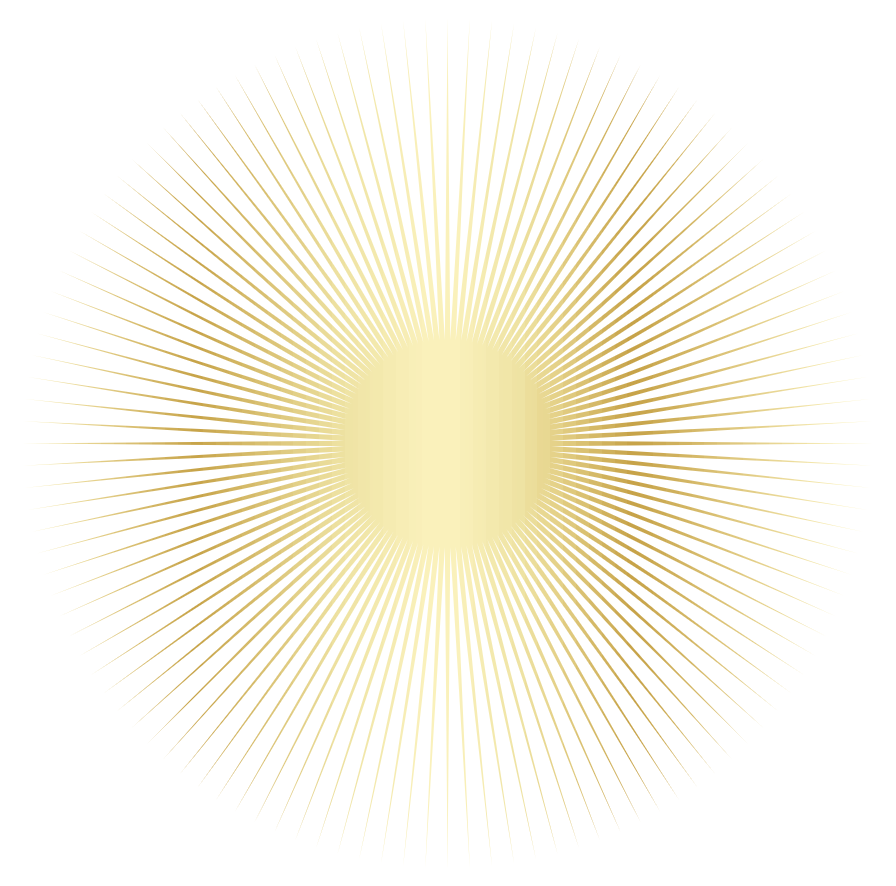
Reproduce this background procedurally as a Shadertoy shader.

```glsl
// Golden sunburst on white: a filled disc with tapering rays around it.
// Rays repeat by folding the polar angle; one horizontal metallic gradient,
// cut into narrow bands, colours both the disc and the rays.

const float PI = 3.14159265;
const vec2  CENTER      = vec2(0.4995, 0.4995); // share of the canvas
const float RAY_COUNT   = 120.0;
const float DISC_RADIUS = 0.117;                // in canvas heights
const float TIP_RADIUS  = 0.480;
const float BAND_WIDTH  = 0.0145;

const vec3 WHITE      = vec3(1.0);
const vec3 PALE_GOLD  = vec3(0.980, 0.945, 0.735);
const vec3 SOFT_GOLD  = vec3(0.935, 0.890, 0.640);
const vec3 WARM_GOLD  = vec3(0.905, 0.835, 0.555);
const vec3 DEEP_GOLD  = vec3(0.780, 0.640, 0.285);

// Position of x between two gradient stops, from 0 to 1
float ramp(float a, float b, float x) {
    return clamp((x - a) / (b - a), 0.0, 1.0);
}

// Metallic gradient from left to right, x measured from the centre
vec3 goldGradient(float x) {
    vec3 gold = mix(PALE_GOLD, DEEP_GOLD, ramp(-0.480, -0.285, x));
    gold = mix(gold, SOFT_GOLD, ramp(-0.285, -0.117, x));
    gold = mix(gold, PALE_GOLD, ramp(-0.117, -0.025, x));
    gold = mix(gold, SOFT_GOLD, ramp(0.010, 0.080, x));
    gold = mix(gold, WARM_GOLD, ramp(0.080, 0.117, x));
    gold = mix(gold, DEEP_GOLD, ramp(0.117, 0.206, x));
    return mix(gold, PALE_GOLD, ramp(0.215, 0.450, x));
}

// Share of a pixel at distance d from the axis of a strip that it covers
float stripCoverage(float d, float halfWidth, float pixel) {
    float low  = max(d - 0.5 * pixel, -halfWidth);
    float high = min(d + 0.5 * pixel, halfWidth);
    return clamp((high - low) / pixel, 0.0, 1.0);
}

// Coverage of the nearest ray and the one beside it
float rayCoverage(vec2 p, float pixel) {
    float radius = length(p);
    float pitch = 2.0 * PI / RAY_COUNT;
    float turn = atan(p.y, p.x) / pitch;
    float d = abs(turn - floor(turn + 0.5)) * pitch * radius;
    float taper = (TIP_RADIUS - radius) / (TIP_RADIUS - DISC_RADIUS);
    float halfWidth = 0.5 * pitch * DISC_RADIUS * max(taper, 0.0);
    float coverage = stripCoverage(d, halfWidth, pixel)
                   + stripCoverage(pitch * radius - d, halfWidth, pixel);
    return min(coverage, 1.0);
}

void mainImage(out vec4 fragColor, in vec2 fragCoord) {
    float pixel = 1.0 / iResolution.y;
    vec2 p = (fragCoord - CENTER * iResolution.xy) * pixel;

    // Shape: solid disc joined with the rays
    float disc = clamp(0.5 - (length(p) - DISC_RADIUS) / pixel, 0.0, 1.0);
    float shape = max(disc, length(p) > 0.5 * DISC_RADIUS ? rayCoverage(p, pixel) : 1.0);

    // Colour: banded gradient over white
    float bandX = (floor(p.x / BAND_WIDTH) + 0.5) * BAND_WIDTH;
    vec3 gold = goldGradient(mix(p.x, bandX, 0.8));
    fragColor = vec4(mix(WHITE, gold, shape), 1.0);
}
```
